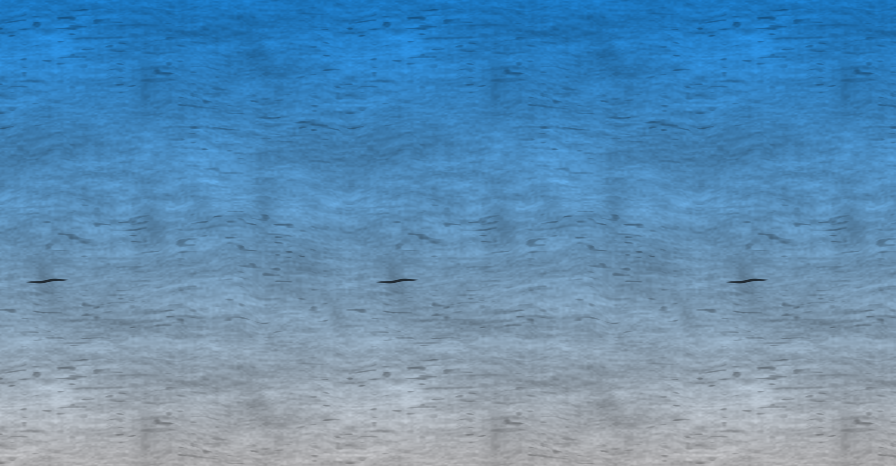
Give the GLSL for this texture, as a WebGL 2 fragment shader.

```glsl
#version 300 es
precision highp float;
// Weathered wood grain in square repeating tiles, tinted from blue down to pale grey.
uniform vec2 u_resolution;
out vec4 fragColor;

float hash(vec2 p) {
  return fract(sin(dot(p, vec2(127.1, 311.7))) * 43758.5453);
}

// Value noise that wraps once per tile; cells is the lattice size of one tile.
float tileNoise(vec2 p, vec2 cells) {
  p *= cells;
  vec2 i = floor(p), f = fract(p);
  f = f * f * (3.0 - 2.0 * f);
  vec2 a = mod(i, cells), b = mod(i + 1.0, cells), seed = cells * 0.37;
  return mix(mix(hash(a + seed), hash(vec2(b.x, a.y) + seed), f.x),
             mix(hash(vec2(a.x, b.y) + seed), hash(b + seed), f.x), f.y);
}

// Signed noise summed over octaves, each twice as fine.
float tileFbm(vec2 p, vec2 cells) {
  float sum = 0.0, weight = 0.5;
  for (int i = 0; i < 4; i++) {
    sum += weight * (tileNoise(p, cells) - 0.5);
    cells *= 2.0;
    weight *= 0.55;
  }
  return sum;
}

// Shortest offset to a point in the nearest tile.
vec2 wrapOffset(vec2 p, vec2 center) {
  return fract(p - center + 0.5) - 0.5;
}

// Soft slanted stains scattered over the tile.
float stains(vec2 p) {
  float sum = 0.0;
  for (int i = 0; i < 9; i++) {
    float k = float(i);
    vec2 center = vec2(hash(vec2(k, 3.1)), hash(vec2(k, 8.7)));
    float angle = mix(0.5, 2.3, hash(vec2(k, 5.3)));
    vec2 d = wrapOffset(p, center);
    d = mat2(cos(angle), -sin(angle), sin(angle), cos(angle)) * d;
    d /= vec2(0.09, 0.028) * mix(0.7, 1.2, hash(vec2(k, 1.9)));
    sum += exp(-dot(d, d)) * mix(0.4, 1.0, hash(vec2(k, 6.4)));
  }
  return sum;
}

// One thin, tapering split, tilted slightly upward to the right.
float crack(vec2 p) {
  vec2 d = wrapOffset(p, vec2(0.135, 0.803));
  d.y += 0.09 * d.x + 0.0015 * sin(d.x * 90.0);
  float halfWidth = 0.0042 * (1.0 - smoothstep(0.01, 0.064, abs(d.x)));
  return (1.0 - smoothstep(0.0, 0.003, abs(d.y) - halfWidth * 0.5))
       * (1.0 - smoothstep(0.045, 0.064, abs(d.x)));
}

float woodShade(vec2 p) {
  // Bend the fibres gently
  vec2 q = p + vec2(0.0, 0.07 * tileFbm(p, vec2(3.0, 4.0)));
  float clouds = tileFbm(q, vec2(3.0, 5.0));
  float bands = tileFbm(q, vec2(2.0, 17.0));
  float streaks = tileFbm(q, vec2(7.0, 42.0));
  float fibres = tileNoise(q, vec2(31.0, 149.0)) - 0.5;
  float speckle = tileNoise(q, vec2(113.0, 191.0)) - 0.5;
  float shade = 1.02 + 0.22 * clouds + 0.20 * bands + 0.20 * streaks
              + 0.13 * fibres + 0.11 * speckle;

  // Short dark pores and longer broken grain lines
  float patchy = smoothstep(0.3, 0.75, tileNoise(q, vec2(5.0, 9.0)));
  float pores = smoothstep(0.74, 0.98, tileNoise(q, vec2(29.0, 127.0)));
  float lines = smoothstep(0.70, 0.95, tileNoise(q, vec2(9.0, 83.0)));
  shade -= 0.17 * pores * (0.4 + patchy) + 0.12 * lines * patchy;

  // Stains broken up by the grain, then pale worn fibres
  shade -= 0.15 * stains(q) * (0.75 + 1.4 * streaks + 0.6 * fibres);
  float worn = smoothstep(0.6, 0.95, tileNoise(q, vec2(4.0, 7.0)));
  shade += 0.09 * worn * smoothstep(0.35, 0.9, tileNoise(q, vec2(17.0, 71.0)));
  return shade * (1.0 - 0.68 * crack(p));
}

void main() {
  // 2.56 tiles across, measured from the top left corner
  vec2 p = vec2(gl_FragCoord.x, u_resolution.y - gl_FragCoord.y) / u_resolution.x * 2.56;
  float height = gl_FragCoord.y / u_resolution.y;

  vec3 paleGrey = vec3(0.68, 0.67, 0.67);
  vec3 dustyBlue = vec3(0.39, 0.56, 0.70);
  vec3 deepBlue = vec3(0.09, 0.45, 0.74);
  vec3 tint = mix(mix(paleGrey, dustyBlue, smoothstep(-0.1, 0.6, height)),
                  deepBlue, smoothstep(0.35, 1.1, height));
  fragColor = vec4(clamp(tint * woodShade(p), 0.0, 1.0), 1.0);
}
```
